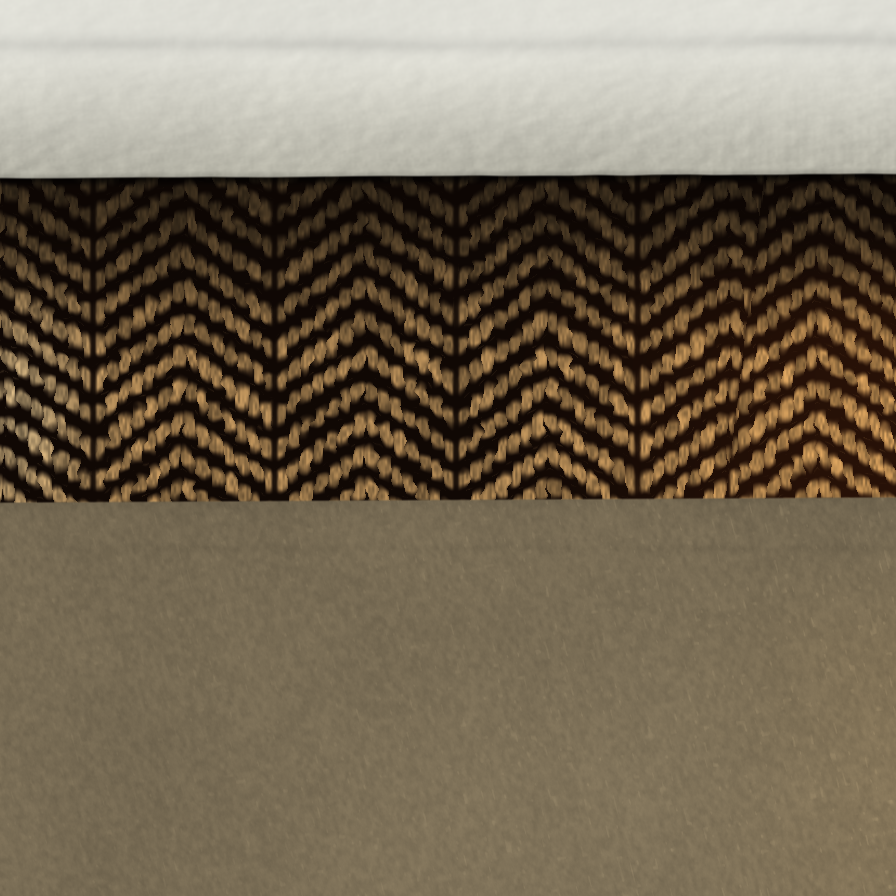
This texture is drawn by a three.js fragment shader. Its source:

```glsl
#define CHEVRON 0.2025
#define FIRST_VALLEY 0.104
#define SEAM_X 0.831
#define RISE 0.72
#define STRIPE 0.0372
#define YARN 0.01446
#define EDGE 0.0016
#define SUEDE vec3(0.470, 0.421, 0.329)
#define IVORY vec3(0.862, 0.860, 0.828)
#define TAN_YARN vec3(0.60, 0.465, 0.29)
#define DARK_YARN vec3(0.062, 0.030, 0.016)

varying vec2 vUv;

float hash(vec2 p) {
  vec3 q = fract(p.xyx * 0.1031);
  q += dot(q, q.yzx + 33.33);
  return fract((q.x + q.y) * q.z);
}

float noise(vec2 p) {
  vec2 cell = floor(p), f = fract(p);
  f = f * f * (3.0 - 2.0 * f);
  return mix(mix(hash(cell), hash(cell + vec2(1.0, 0.0)), f.x),
             mix(hash(cell + vec2(0.0, 1.0)), hash(cell + 1.0), f.x), f.y);
}

// Layered noise, centred on zero
float fbm(vec2 p) {
  float sum = 0.0, gain = 0.5;
  for (int i = 0; i < 4; i++) {
    sum += gain * (noise(p) - 0.5);
    p = mat2(1.6, 1.2, -1.2, 1.6) * p + 17.0;
    gain *= 0.5;
  }
  return sum;
}

float bump(float x, float width) {
  return exp(-x * x / (width * width));
}

// Soft hide with a rolled fold near its upper side
vec3 ivoryHide(vec2 uv, float hem) {
  float fold = 0.948 + 0.007 * smoothstep(0.55, 1.0, uv.x) + 0.008 * fbm(vec2(uv.x * 6.0, 2.0));
  float below = fold - uv.y;
  float t = clamp((uv.y - hem) / (fold - hem), 0.0, 1.0);
  float roll = mix(0.83, 0.985, smoothstep(0.0, 0.85, t));
  roll = mix(roll, 1.01, smoothstep(-0.004, -0.022, below));
  roll -= (0.045 + 0.05 * fbm(vec2(uv.x * 9.0, 8.0))) * bump(below, 0.007);
  roll += 0.02 * bump(below - 0.018, 0.012);
  roll *= mix(0.88, 1.0, smoothstep(0.0, 0.008, uv.y - hem));

  // Embossed wrinkles and fine pile
  vec2 brushed = vec2(uv.x + uv.y * 0.7, uv.y - uv.x * 0.4) * vec2(42.0, 75.0);
  float wrinkle = fbm(brushed) - fbm(brushed + vec2(-0.3, 0.5));
  float pile = noise(uv * vec2(330.0, 190.0)) - 0.5;
  float ribs = sin(uv.x * 620.0) * smoothstep(0.68, 0.85, uv.x) * (1.0 - t);
  roll += (0.12 * wrinkle + 0.025 * pile + 0.008 * ribs) * mix(1.0, 0.3, t);
  roll += 0.06 * fbm(uv * vec2(6.0, 12.0));
  return IVORY * mix(vec3(1.0, 0.992, 0.955), vec3(1.0), t) * roll;
}

// Chevron rows made of short leaning yarns
vec3 herringbone(vec2 uv, float hem) {
  vec2 wobble = vec2(noise(uv * 110.0), noise(uv * 85.0 + 40.0)) - 0.5;
  vec2 drift = vec2(noise(uv * 24.0 + 9.0), noise(uv * 20.0 + 60.0)) - 0.5;
  vec2 p = uv + 0.0062 * wobble + 0.006 * drift;
  float seam = SEAM_X + 0.12 * (uv.y - 0.62);
  float right = step(seam, uv.x);
  float shifted = p.x - FIRST_VALLEY + right * 0.1026;
  float k = floor(shifted / CHEVRON + 0.5);
  float offset = shifted - k * CHEVRON;
  float d = abs(offset);

  float lean = fract((p.y - 0.459 - RISE * d) / STRIPE + 0.5) - 0.5;
  float column = max(d / YARN - 0.45 * lean, 0.0);
  float index = floor(column);
  float across = fract(column) - 0.5;
  float stepped = mix(d, (index + 0.5) * YARN, 0.85);
  float row = (p.y - 0.459 - RISE * stepped) / STRIPE + 0.5;
  float along = fract(row) - 0.5;
  float id = hash(vec2(index + 19.0 * k + 9.0 * sign(offset) + 90.0, floor(row) + 50.0));

  float size = mix(0.32, 0.42, id);
  float yarn = 1.0 - smoothstep(0.42, 1.16, length(vec2(across * 1.2, along / size)));
  yarn *= mix(0.1, 1.0, smoothstep(0.001, 0.0055, abs(uv.x - p.x + offset)));
  yarn *= mix(0.5, 1.0, smoothstep(0.0, 0.004, abs(uv.x - seam)));

  float fibre = noise(uv * vec2(420.0, 130.0));
  float depth = hem - uv.y;
  float light = mix(0.36, 1.0, smoothstep(0.0, 0.23, depth));
  float warmth = smoothstep(0.5, 1.0, uv.x) * smoothstep(0.02, 0.2, depth);
  vec3 thread = mix(TAN_YARN, vec3(0.70, 0.52, 0.30), warmth);
  vec2 shine = (uv - vec2(0.02, 0.54)) * vec2(14.0, 8.0);
  thread = mix(thread, vec3(0.74, 0.68, 0.54), 0.5 * exp(-dot(shine, shine)));
  thread *= light * mix(0.82, 1.12, id) * mix(0.76, 1.2, fibre);
  vec3 gap = mix(DARK_YARN, vec3(0.155, 0.068, 0.027), warmth) * mix(0.7, 1.0, light);
  vec3 cloth = mix(gap, thread, yarn);
  return cloth * mix(0.3, 1.0, smoothstep(0.0, 0.012, depth));
}

// Short nap with soft clouds and pale flecks
vec3 suede(vec2 uv, float rim) {
  float depth = max(rim - uv.y, 0.0);
  vec2 q = vec2(uv.x + 0.25 * uv.y, uv.y - 0.15 * uv.x);
  float grain = fbm(q * vec2(190.0, 130.0));
  float fleck = smoothstep(0.80, 1.0, noise(q * vec2(240.0, 115.0) + 70.0));
  float tone = 0.985 + 0.11 * fbm(uv * 7.0 + 5.0) + 0.20 * grain;
  tone += fleck * mix(0.05, 0.11, uv.x);
  tone += 0.07 * smoothstep(0.0, 0.44, depth) * smoothstep(0.0, 0.7, uv.x);
  tone -= 0.03 * bump(uv.y - 0.388, 0.005);
  tone -= 0.07 * exp(-depth / 0.012);
  float warm = smoothstep(0.7, 1.05, uv.x) * smoothstep(0.0, 0.2, depth);
  return mix(SUEDE, vec3(0.53, 0.46, 0.34), 0.55 * warm) * tone;
}

void main() {
  float hem = 0.801 + 0.005 * vUv.x + 0.001 * (noise(vec2(vUv.x * 30.0, 3.0)) - 0.5);
  float rim = 0.439 + 0.006 * vUv.x;
  vec3 color = suede(vUv, rim);
  color = mix(color, herringbone(vUv, hem), smoothstep(-EDGE, EDGE, vUv.y - rim));
  color = mix(color, ivoryHide(vUv, hem), smoothstep(-EDGE, EDGE, vUv.y - hem));
  gl_FragColor = vec4(clamp(color, 0.0, 1.0), 1.0);
}
```
